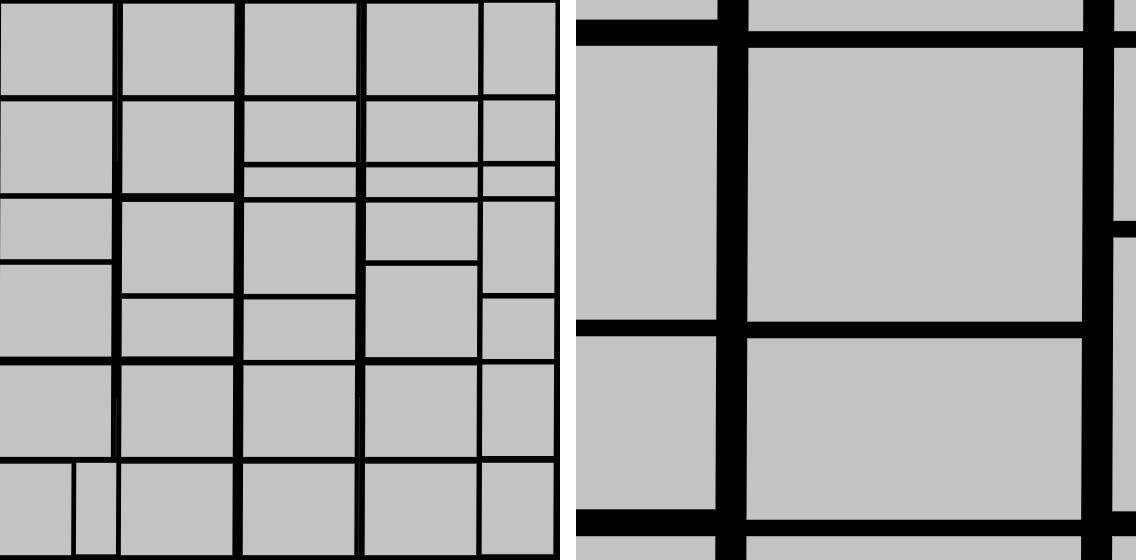
Left, the full canvas; right, a detail of the centre.
Reproduce this pattern procedurally as a WebGL 2 fragment shader.

```glsl
#version 300 es
precision highp float;
// Draws pale grey rectangular panes stacked in five columns with black joints.

uniform vec2 u_resolution;
out vec4 fragColor;

// Pane heights of the irregular middle courses, top to bottom, in percent.
const vec4 middleHeights[5] = vec4[5](
    vec4(16.4, 10.8, 16.4, 0.0),
    vec4(16.4, 16.3, 10.3, 0.0),
    vec4(10.8, 5.3, 16.3, 10.8),
    vec4(10.8, 5.3, 10.3, 16.3),
    vec4(10.8, 5.3, 16.3, 10.8));

// Antialiased coverage of a box given by its top left corner and size.
float pane(vec2 p, vec2 corner, vec2 size, float pixel) {
    vec2 d = abs(p - corner - 0.5 * size) - 0.5 * size;
    return clamp(0.5 - max(d.x, d.y) / pixel, 0.0, 1.0);
}

// Coverage of one column of panes.
float columnPanes(vec2 p, int column, float pixel) {
    bool narrow = column == 4;
    float left = narrow ? 86.4 : 0.2 + 21.77 * float(column);
    float width = narrow ? 12.8 : 19.92;
    float cover = 0.0;
    if (narrow) p.y += 0.16;

    // Regular courses: one on top, two at the bottom.
    cover = max(cover, pane(p, vec2(left, 0.65), vec2(width, 16.34), pixel));
    cover = max(cover, pane(p, vec2(left, 65.25), vec2(width, 16.34), pixel));
    float lastWidth = column == 0 ? 12.9 : width;
    cover = max(cover, pane(p, vec2(left, 82.8), vec2(lastWidth, 16.34), pixel));
    if (column == 0)
        cover = max(cover, pane(p, vec2(13.95, 82.65), vec2(7.15, 16.34), pixel));

    // Irregular courses, stacked downward with a joint after each pane.
    float top = 18.1;
    for (int i = 0; i < 4; i++) {
        float height = middleHeights[column][i];
        if (height > 0.0)
            cover = max(cover, pane(p, vec2(left, top), vec2(width, height), pixel));
        float joint = column == 1 && i == 0 ? 1.56 : 0.99;
        top += height + joint;
    }
    return cover;
}

void main() {
    // Percent of the canvas, measured downward, leaning slightly left.
    vec2 p = 100.0 * gl_FragCoord.xy / u_resolution;
    p.y = 100.0 - p.y;
    p.x += 0.004 * p.y;
    float pixel = 100.0 / min(u_resolution.x, u_resolution.y);

    float panes = 0.0;
    for (int column = 0; column < 5; column++)
        panes = max(panes, columnPanes(p, column, pixel));

    // Faint hairlines inside two of the wide joints.
    float seams = 0.0;
    for (int i = 0; i < 2; i++) {
        float x = 20.98 + 43.42 * float(i);
        seams = max(seams, pane(p, vec2(x, 0.6), vec2(0.1, 28.3), pixel));
        seams = max(seams, pane(p, vec2(x, 70.9), vec2(0.1, i == 0 ? 10.7 : 28.2), pixel));
    }

    vec3 jointBlack = vec3(0.003);
    vec3 seamGrey = vec3(0.22, 0.22, 0.21);
    vec3 paneGrey = vec3(0.765);
    vec3 color = mix(jointBlack, seamGrey, seams);
    color = mix(color, paneGrey, panes);
    fragColor = vec4(color, 1.0);
}
```
